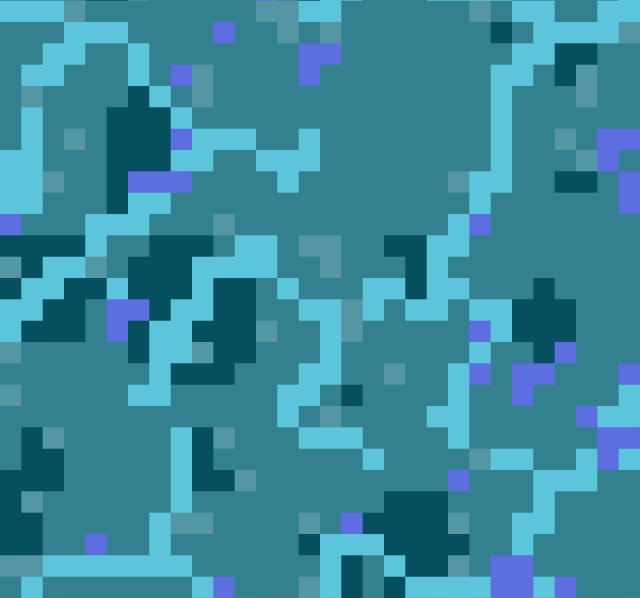
Reproduce this texture procedurally as a Shadertoy shader.

```glsl
// Blocky mosaic: teal ground, broken bright veins, dark pools and violet specks.

const float COLUMNS = 30.0;                    // blocks across the canvas
const vec2 VEIN_SPACING = vec2(7.6, 7.2);      // in blocks
const vec2 POOL_SPACING = vec2(6.0, 7.5);

const vec3 TEAL   = vec3(0.20, 0.50, 0.56);
const vec3 CYAN   = vec3(0.36, 0.77, 0.86);
const vec3 DEEP   = vec3(0.02, 0.31, 0.37);
const vec3 PALE   = vec3(0.33, 0.59, 0.64);
const vec3 VIOLET = vec3(0.36, 0.43, 0.88);

float hash(vec2 p, float salt) {
    vec3 q = fract((p.xyx + salt * 17.3) * vec3(0.1031, 0.1030, 0.0973));
    q += dot(q, q.yzx + 33.33);
    return fract((q.x + q.y) * q.z);
}

// Cellular noise: lattice id of the nearest site in xy, its distance in z
vec3 nearestSite(vec2 p, float salt) {
    vec2 home = floor(p);
    vec3 best = vec3(0.0, 0.0, 9.0);
    for (int y = -1; y <= 1; y++)
    for (int x = -1; x <= 1; x++) {
        vec2 id = home + vec2(x, y);
        vec2 jitter = vec2(hash(id, salt), hash(id, salt + 1.0));
        float d = distance(p, id + mix(vec2(0.1), vec2(0.9), jitter));
        if (d < best.z) best = vec3(id, d);
    }
    return best;
}

vec2 veinRegion(vec2 block) {
    vec2 bend = 0.7 * sin(block.yx * 0.9 + vec2(0.0, 2.0));
    return nearestSite((block + bend) / VEIN_SPACING, 3.0).xy;
}

// Every border between two regions is either kept or dropped as a whole
bool borderDrawn(vec2 a, vec2 b, float keep) {
    return a != b && hash(a + b, 7.0) < keep;
}

bool isVein(vec2 block, float keep) {
    vec2 here = veinRegion(block);
    return borderDrawn(here, veinRegion(block + vec2(1, 0)), keep)
        || borderDrawn(here, veinRegion(block + vec2(0, 1)), keep);
}

// Signed distance to the ragged pools, negative inside
float poolDistance(vec2 block, float maxRadius) {
    vec3 site = nearestSite(block / POOL_SPACING, 11.0);
    float radius = maxRadius * pow(hash(site.xy, 13.0), 1.5);
    float ragged = 0.14 * (hash(block, 14.0) - 0.5);
    return site.z - radius + ragged;
}

// Single blocks, some of which grow by one block sideways or upwards
bool isSpeck(vec2 block, float density, float growth) {
    bool seed = hash(block, 17.0) < density;
    bool grownX = hash(block - vec2(1, 0), 17.0) < density * growth;
    bool grownY = hash(block + vec2(0, 1), 17.0) < density * growth;
    return seed || grownX || grownY;
}

vec3 blockColor(vec2 block) {
    float pool = poolDistance(block, 0.54);
    float paleChance = pool > 0.0 && pool < 0.15 ? 0.20 : 0.018;

    vec3 color = pool < 0.0 ? DEEP : TEAL;
    if (isVein(block, 0.66)) color = CYAN;
    if (hash(block, 19.0) < paleChance) color = PALE;
    if (isSpeck(block, 0.031, 0.2)) color = VIOLET;
    return color;
}

void mainImage(out vec4 fragColor, in vec2 fragCoord) {
    float blocksPerPixel = COLUMNS / iResolution.x;
    vec2 p = fragCoord * blocksPerPixel - 0.5;
    vec2 block = floor(p);

    // Blend the four closest blocks over about one pixel
    float soft = min(0.6 * blocksPerPixel, 0.5);
    vec2 t = smoothstep(0.5 - soft, 0.5 + soft, fract(p));
    vec3 lower = mix(blockColor(block), blockColor(block + vec2(1, 0)), t.x);
    vec3 upper = mix(blockColor(block + vec2(0, 1)), blockColor(block + vec2(1, 1)), t.x);

    fragColor = vec4(mix(lower, upper, t.y), 1.0);
}
```
